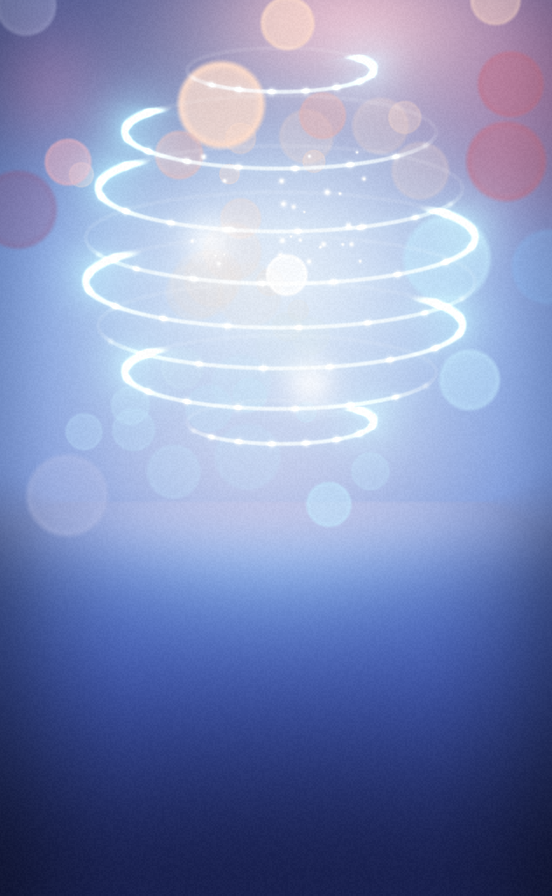
A WebGL 1 fragment shader for this background:

```glsl
precision highp float;
// A spiral of glowing light ribbons among soft bokeh, above a dark blue stage floor.
// Gaussian washes colour the wall and floor; looped ellipses form the spiral, and
// hashed loops scatter the bokeh and sparks. Unit: canvas height, x = 0 at the middle.

uniform vec2 u_resolution;

const float HORIZON = 0.440;
const float RINGS = 8.0;
const float RING_TOP = 0.922;
const float RING_DROP = 0.393;
const float RING_FLATTEN = 0.235;
const float HEAD_ANGLE = 0.72;
const float BEAD_STEP = 0.37;
const float GRAIN = 0.024;
const float PI = 3.14159;

const vec3 WALL_BLUE = vec3(0.36, 0.49, 0.80);
const vec3 SLATE = vec3(0.29, 0.33, 0.55);
const vec3 MAUVE = vec3(0.58, 0.39, 0.57);
const vec3 PINK = vec3(0.93, 0.74, 0.79);
const vec3 SKY = vec3(0.55, 0.72, 0.94);
const vec3 PALE = vec3(0.88, 0.92, 0.97);
const vec3 LAVENDER = vec3(0.76, 0.78, 0.91);
const vec3 FLOOR_BLUE = vec3(0.25, 0.34, 0.68);
const vec3 NAVY = vec3(0.10, 0.13, 0.31);
const vec3 PEACH = vec3(1.00, 0.87, 0.80);
const vec3 ROSE = vec3(0.76, 0.45, 0.55);
const vec3 ICE = vec3(0.76, 0.91, 0.99);
const vec3 RIBBON_GLOW = vec3(0.35, 0.80, 1.00);

float hash(vec2 p) {
    vec3 q = fract(vec3(p.xyx) * 0.1031);
    q += dot(q, q.yzx + 33.33);
    return fract((q.x + q.y) * q.z);
}

float wash(vec2 p, vec2 centre, vec2 radius) {
    vec2 d = (p - centre) / radius;
    return exp(-dot(d, d));
}

vec3 wallColour(vec2 p) {
    vec3 c = mix(WALL_BLUE, SLATE, smoothstep(0.70, 0.96, p.y));
    c = mix(c, MAUVE, 0.95 * wash(p, vec2(0.29, 0.89), vec2(0.20, 0.15)));
    c = mix(c, MAUVE + 0.05, 0.5 * wash(p, vec2(-0.25, 0.90), vec2(0.07)));
    c = mix(c, PINK, 0.97 * wash(p, vec2(0.08, 0.97), vec2(0.18, 0.11)));
    c = mix(c, SKY, 0.75 * wash(p, vec2(0.01, 0.62), vec2(0.31, 0.25)));
    c = mix(c, LAVENDER, 0.85 * wash(p, vec2(-0.01, 0.48), vec2(0.24, 0.13)));
    return mix(c, PALE, wash(p, vec2(0.0, 0.69), vec2(0.235, 0.19)));
}

vec3 floorColour(vec2 p) {
    vec3 c = mix(NAVY, FLOOR_BLUE, smoothstep(0.0, 0.32, p.y));
    c *= 1.0 - 0.28 * smoothstep(0.15, 0.33, abs(p.x));
    c = mix(c, SKY, 0.95 * wash(p, vec2(0.0, 0.42), vec2(0.26, 0.125)));
    return mix(c, LAVENDER, 0.97 * wash(p, vec2(0.0, 0.44), vec2(0.28, 0.068)));
}

// Translucent disc with a soft edge and a slightly brighter rim.
void disc(inout vec3 c, vec2 p, vec2 centre, float radius, vec3 tint, float alpha) {
    float d = length(p - centre) / radius;
    float body = 1.0 - smoothstep(0.88, 1.05, d);
    float rim = smoothstep(0.72, 0.94, d);
    c = mix(c, tint, body * alpha * (0.85 + 0.25 * rim));
}

void scatterBokeh(inout vec3 c, vec2 p) {
    for (int i = 0; i < 30; i++) {
        float k = float(i);
        float spread = hash(vec2(k, 1.7)) + hash(vec2(k, 5.3)) - 1.0;
        vec2 centre = vec2(0.30 * spread, mix(0.46, 0.88, hash(vec2(k, 9.1))));
        float size = hash(vec2(k, 13.7));
        vec3 tint = mix(ICE, PEACH, smoothstep(0.52, 0.78, centre.y));
        disc(c, p, centre, mix(0.009, 0.042, size), tint, mix(0.40, 0.2, size));
    }
}

void accentBokeh(inout vec3 c, vec2 p) {
    disc(c, p, vec2(-0.061, 0.883), 0.050, PEACH, 0.85);
    disc(c, p, vec2(0.013, 0.974), 0.031, PEACH, 0.70);
    disc(c, p, vec2(0.052, 0.871), 0.027, mix(ROSE, PEACH, 0.6), 0.55);
    disc(c, p, vec2(-0.108, 0.827), 0.028, mix(ROSE, PEACH, 0.7), 0.55);
    disc(c, p, vec2(-0.232, 0.819), 0.027, mix(ROSE, PINK, 0.8), 0.65);
    disc(c, p, vec2(0.257, 0.820), 0.046, ROSE, 0.60);
    disc(c, p, vec2(0.262, 0.906), 0.038, ROSE, 0.60);
    disc(c, p, vec2(0.245, 1.0), 0.029, PEACH, 0.50);
    disc(c, p, vec2(-0.279, 0.994), 0.035, LAVENDER, 0.35);
    disc(c, p, vec2(-0.288, 0.766), 0.045, MAUVE, 0.45);
    disc(c, p, vec2(0.191, 0.711), 0.050, ICE, 0.60);
    disc(c, p, vec2(0.305, 0.702), 0.043, SKY, 0.50);
    disc(c, p, vec2(0.216, 0.576), 0.035, ICE, 0.55);
    disc(c, p, vec2(0.059, 0.437), 0.026, ICE, 0.60);
    disc(c, p, vec2(-0.233, 0.447), 0.047, LAVENDER, 0.35);
    disc(c, p, vec2(0.012, 0.693), 0.024, vec3(1.0), 0.85);
}

// One ribbon: a bright head on one side tapers along the front of an ellipse.
vec3 ribbon(vec2 p, float k) {
    float t = k / (RINGS - 1.0);
    float bulge = max(sin(PI * t), 0.0);
    float rx = 0.104 + 0.115 * pow(bulge, 0.6);
    vec2 radius = vec2(rx, rx * RING_FLATTEN);
    float y = RING_TOP - RING_DROP * t - 0.016 * bulge - 0.008 * sin(2.0 * PI * t);
    float side = mod(k, 2.0) < 0.5 ? -1.0 : 1.0;
    if (k < 1.5) side = -side;
    vec2 local = (p - vec2(0.005, y)) * vec2(side, 1.0);
    vec2 q = local / radius;
    float d = abs(length(q) - 1.0) * length(q) / max(length(q / radius), 0.001);
    float angle = atan(q.y, q.x);
    float along = (HEAD_ANGLE - angle) / (HEAD_ANGLE + PI);
    float lit = smoothstep(-0.02, 0.03, along) * (1.0 - smoothstep(0.72, 1.0, along));
    float head = lit * (1.0 - smoothstep(0.08, 0.42, along));
    float width = mix(0.0036, 0.0068, head);
    float core = (1.0 - smoothstep(width * 0.2, width, d)) * mix(0.10, 0.65 + 0.35 * head, lit);
    // The wide halo is centred on the outer side of the ribbon, so it has no cut edge.
    vec2 tip = local - radius * vec2(0.94, 0.15);
    float aura = exp(-dot(tip, tip) / 0.0016);
    float halo = exp(-d / 0.007) * lit * (0.20 + 0.35 * head) + 0.42 * aura;
    float beadAngle = (floor(angle / BEAD_STEP) + 0.5) * BEAD_STEP;
    float bead = length(local - radius * vec2(cos(beadAngle), sin(beadAngle)));
    float shine = exp(-bead * bead / 0.000014) * lit;
    return vec3(core + shine) + RIBBON_GLOW * halo;
}

float sparks(vec2 p) {
    float light = 0.0;
    for (int i = 0; i < 28; i++) {
        float k = float(i);
        vec2 centre = vec2(mix(-0.10, 0.10, hash(vec2(k, 21.3))), mix(0.70, 0.84, hash(vec2(k, 27.9))));
        float size = mix(0.0012, 0.0036, hash(vec2(k, 31.1)));
        light += exp(-dot(p - centre, p - centre) / (size * size));
    }
    return light;
}

void main() {
    vec2 p = (gl_FragCoord.xy - vec2(0.5 * u_resolution.x, 0.0)) / u_resolution.y;
    // The horizon is crisp in the middle and melts away at the sides.
    float soft = mix(0.002, 0.045, smoothstep(0.23, 0.31, abs(p.x)));
    float onWall = smoothstep(HORIZON - soft, HORIZON + soft, p.y);
    vec3 c = mix(floorColour(p), wallColour(p), onWall);
    scatterBokeh(c, p);
    accentBokeh(c, p);
    c = mix(c, vec3(1.0), 0.75 * wash(p, vec2(0.038, 0.572), vec2(0.030)));
    c = mix(c, vec3(1.0), 0.65 * wash(p, vec2(-0.075, 0.730), vec2(0.028)));
    // Screen-blend all light sources.
    vec3 light = vec3(sparks(p));
    for (int i = 0; i < int(RINGS); i++) light += ribbon(p, float(i));
    c = 1.0 - (1.0 - c) * (1.0 - clamp(light, 0.0, 1.0));
    // Fine grain, and darker sides.
    c += GRAIN * (hash(floor(p * 512.0) + 400.0) - 0.5);
    c *= 1.0 - 0.10 * smoothstep(0.24, 0.33, abs(p.x));
    gl_FragColor = vec4(clamp(c, 0.0, 1.0), 1.0);
}
```
